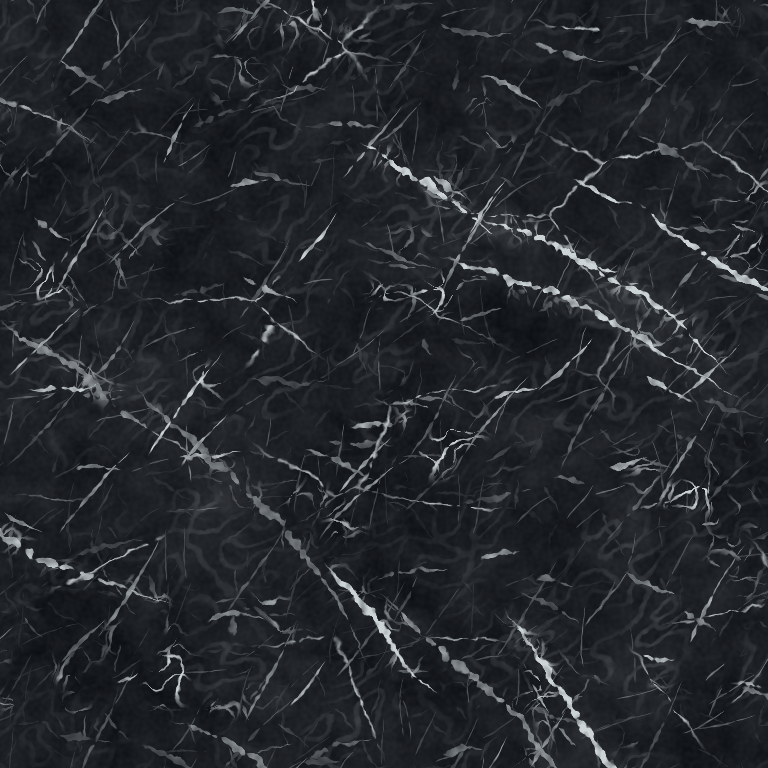
Give the GLSL for this texture, as a Shadertoy shader.

```glsl
// Black marble: a mottled near-black ground crossed by broken grey-white veins.
// Tapered ragged strokes are scattered on jittered grids (veins, splinters, chips);
// warped cell borders and ridged gradient noise add cracks, snarls and feathering.
#define VEIN_ANGLE -0.70
#define SPLINTER_ANGLE 0.92
#define SLIVER_ANGLE -0.08
#define WARP 0.022
#define EDGE 0.0009
#define MOTTLE 1.0
#define GROUND vec3(0.094, 0.105, 0.123)
#define CALCITE vec3(0.80, 0.83, 0.84)

vec2 hash2(vec2 p) {
    vec3 q = fract(p.xyx * vec3(0.1031, 0.1030, 0.0973));
    q += dot(q, q.yzx + 33.33);
    return fract((q.xx + q.yz) * q.zy);
}
float cornerSlope(vec2 corner, vec2 offset) {
    float a = 6.2832 * hash2(corner).x;
    return dot(vec2(cos(a), sin(a)), offset);
}
// Gradient noise, roughly -1 to 1
float gnoise(vec2 p) {
    vec2 i = floor(p), f = fract(p), e = vec2(1.0, 0.0);
    vec2 u = f * f * f * (f * (f * 6.0 - 15.0) + 10.0);
    float low = mix(cornerSlope(i, f), cornerSlope(i + e, f - e), u.x);
    float high = mix(cornerSlope(i + e.yx, f - e.yx), cornerSlope(i + 1.0, f - 1.0), u.x);
    return 1.4 * mix(low, high, u.y);
}
float fbm(vec2 p) {
    float sum = 0.0, amp = 0.5;
    for (int i = 0; i < 5; i++) {
        sum += amp * gnoise(p);
        p = mat2(1.6, 1.2, -1.2, 1.6) * p + 17.3;
        amp *= 0.5;
    }
    return sum;
}
// Uneven mineral fill that thins and breaks a line
float raggedness(vec2 p) {
    return clamp(0.8 + 0.8 * gnoise(p * 42.0) + 1.0 * gnoise(p * 105.0), 0.0, 1.8);
}
// Tapered strokes, one per kept grid cell; reach is in cells
float strokes(vec2 p, float count, float angle, float spread, float reach,
              float halfWidth, float soft, float keep, float seed) {
    vec2 q = p * count, cell = floor(q);
    float ragged = raggedness(p + seed), ink = 0.0, e = soft * count;
    for (int j = -1; j <= 1; j++)
    for (int i = -1; i <= 1; i++) {
        vec2 id = cell + vec2(i, j);
        vec2 form = hash2(id + seed + 57.3), tone = hash2(id + seed + 113.7);
        float a = angle + spread * (2.0 * form.x - 1.0);
        vec2 along = vec2(cos(a), sin(a)), d = q - id - hash2(id + seed);
        d = vec2(dot(d, along), dot(d, vec2(-along.y, along.x)));
        float len = reach * mix(0.4, 1.0, form.y), u = d.x / len;
        d.y += 0.2 * (tone.x - 0.5) * len * u * u;
        float taper = max(0.0, 1.0 - u * u);
        float w = halfWidth * count * taper * mix(1.5, 0.3, 0.5 + 0.5 * u) * ragged;
        float line = 1.0 - smoothstep(max(w - e, 0.0), w + e, abs(d.y));
        line *= smoothstep(0.0, 0.35, taper) * mix(0.3, 1.0, tone.y);
        ink = max(ink, line * step(hash2(id + seed + 171.1).x, keep));
    }
    return ink * smoothstep(0.0, 0.45, ragged);
}
// Gap between the two nearest scattered points: zero on cell borders
float borderGap(vec2 p) {
    float near = 9.0, next = 9.0;
    for (int j = -1; j <= 1; j++)
    for (int i = -1; i <= 1; i++) {
        vec2 id = floor(p) + vec2(i, j);
        float d = length(id + hash2(id + 9.0) - p);
        next = min(next, max(near, d));
        near = min(near, d);
    }
    return next - near;
}
// Line along the zero level of the noise, of even width in noise cells
float ridge(vec2 p, float width) {
    float v = gnoise(p), h = 0.02;
    vec2 slope = vec2(gnoise(p + vec2(h, 0.0)) - v, gnoise(p + vec2(0.0, h)) - v) / h;
    return 1.0 - smoothstep(0.25 * width, width, abs(v) / max(length(slope), 0.7));
}
void mainImage(out vec4 fragColor, in vec2 fragCoord) {
    vec2 uv = fragCoord / iResolution.y;
    float soft = max(EDGE, 0.45 / iResolution.y);
    // Jagged warp; splinters use a gentler share of it
    vec2 bend = WARP * vec2(fbm(uv * 6.0), fbm(uv * 6.0 + 41.0));
    vec2 jag = 0.007 * vec2(fbm(uv * 38.0), fbm(uv * 38.0 + 23.0));
    vec2 p = uv + bend + jag, q = uv + 0.3 * (bend + jag);
    // Calm and busy regions
    float busy = smoothstep(-0.3, 0.3, fbm(uv * 3.2 + 5.0));
    float clump = smoothstep(0.05, 0.4, fbm(uv * 4.5 + 31.0));
    // Long bright veins and their surroundings
    float vein = strokes(p, 3.2, VEIN_ANGLE, 0.3, 0.85, 0.0046, soft, 0.75, 3.0);
    float mist = strokes(p, 3.2, VEIN_ANGLE, 0.3, 0.85, 0.012, 0.022, 0.75, 3.0);
    // Splinters, slivers, hairs and chips
    float splinter = strokes(q, 8.0, SPLINTER_ANGLE, 0.22, 0.7, 0.0022, soft, 0.8, 11.0);
    float sliver = strokes(p, 9.0, SLIVER_ANGLE, 0.45, 0.5, 0.0036, soft, 0.7, 23.0);
    float hair = strokes(q, 17.0, SPLINTER_ANGLE, 0.9, 0.75, 0.0010, soft, 0.8, 37.0);
    float chip = strokes(p, 21.0, 0.2, 1.5, 0.65, 0.0019, soft, 0.85, 53.0);
    // Broken polygonal cracks
    float fill = raggedness(p + 3.0);
    float gap = borderGap(vec2(p.x * 4.0 + p.y * 1.5, p.y * 6.0));
    float crack = 1.0 - smoothstep(0.0, 0.018 * fill + 6.0 * soft, gap);
    crack *= smoothstep(-0.1, 0.4, gnoise(uv * 6.0 + 71.0)) * smoothstep(0.1, 0.7, fill);
    // Snarls drawn out along the splinters, and dim feathering
    vec2 streak = mat2(0.77, -0.64, 0.64, 0.77) * p * vec2(11.0, 20.0);
    float snarl = max(ridge(streak, 0.05 * fill), 0.8 * ridge(p * 27.0 + 7.0, 0.06 * fill));
    snarl *= smoothstep(-0.1, 0.4, gnoise(p * 15.0 + 13.0)) * max(clump, mist);
    float feather = ridge(streak * 1.7 + 5.0, 0.13) * smoothstep(-0.3, 0.4, gnoise(p * 9.0 + 61.0));
    float ink = max(vein * 1.2, sliver * mix(0.45, 1.0, busy));
    ink = max(ink, splinter * mix(0.5, 1.0, busy));
    ink = max(ink, max(crack * 0.8, snarl));
    ink = max(ink, max(hair * mix(0.2, 0.5, busy), chip * mix(0.15, 0.8, max(clump, mist))));
    ink = max(ink, feather * mix(0.05, 0.14, busy)) * (0.95 + 0.4 * gnoise(uv * 90.0));
    // Mottled ground with fine grain
    float cloud = 0.05 * fbm(uv * 5.0 + 3.0) + 0.06 * fbm(p * 24.0) + 0.018 * gnoise(uv * 150.0);
    cloud += 0.05 * smoothstep(0.0, 0.5, fbm(p * 9.0 + 19.0)) * busy;
    vec3 color = GROUND + MOTTLE * cloud + 0.04 * mist + 0.014 * busy;
    fragColor = vec4(mix(color, CALCITE, clamp(ink, 0.0, 1.0)), 1.0);
}
```
